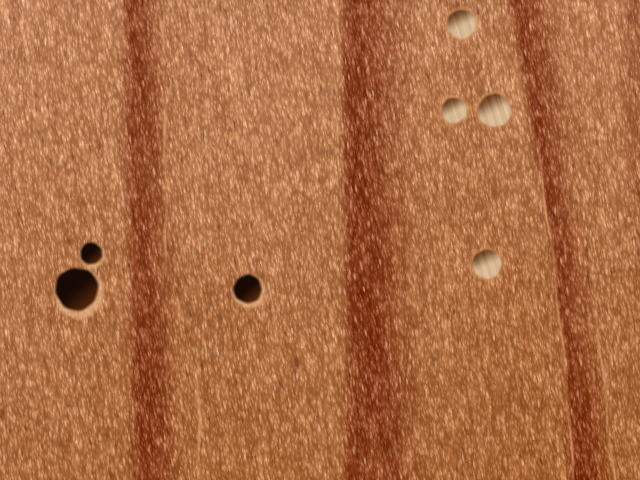
Write a WebGL 2 fragment shader that draws this texture.

```glsl
#version 300 es
precision highp float;

uniform vec2 u_resolution;
out vec4 fragColor;

vec2 hash2(vec2 cell) {
    vec3 q = fract(cell.xyx * vec3(0.1031, 0.1030, 0.0973));
    q += dot(q, q.yzx + 33.33);
    return fract((q.xx + q.yz) * q.zy);
}

// Cellular noise: x is the distance to the nearest seed, y its random id.
vec2 cellular(vec2 p) {
    vec2 base = floor(p);
    vec2 nearest = vec2(9.0, 0.0);
    for (int j = -1; j <= 1; j++) {
        for (int i = -1; i <= 1; i++) {
            vec2 cell = base + vec2(i, j);
            float d = length(cell + hash2(cell) - p);
            if (d < nearest.x) nearest = vec2(d, hash2(cell + 71.0).x);
        }
    }
    return nearest;
}

// Soft grains of random height, centred near zero.
float grains(vec2 p) {
    vec2 cell = cellular(p);
    return exp(-5.0 * cell.x * cell.x) * (0.2 + 1.6 * cell.y) - 0.47;
}

float waves(vec2 p) {
    float sum = 0.0, gain = 0.5;
    for (int i = 0; i < 4; i++) {
        sum += gain * sin(p.x + 1.7 * sin(p.y + float(i)));
        p = mat2(1.6, 0.7, -0.7, 1.6) * p + 2.3;
        gain *= 0.55;
    }
    return sum;
}

float band(float x, float left, float right, float softLeft, float softRight) {
    return smoothstep(left - softLeft, left + softLeft, x)
         * (1.0 - smoothstep(right - softRight, right + softRight, x));
}

float scratch(vec2 p, float x, float low, float high, float seed) {
    float broken = 0.65 + 0.45 * waves(vec2(p.y * 26.0, seed));
    float offset = p.x - x - 0.002 * sin(p.y * 31.0 + seed);
    return exp(-pow(offset / 0.003, 2.0)) * broken * band(p.y, low, high, 0.04, 0.06);
}

float disc(vec2 d, float radius, float soft) {
    return 1.0 - smoothstep(radius - soft, radius + soft, length(d));
}

float raggedRadius(vec2 d, float radius, float seed) {
    float a = atan(d.y, d.x);
    return radius * (1.0 + 0.025 * sin(3.0 * a + seed) + 0.015 * sin(8.0 * a - seed));
}

// Deep bore with a chipped bright lip on the lower right.
vec3 deepHole(vec3 color, vec2 d, float radius, float seed, float soft) {
    float r = raggedRadius(d, radius, seed);
    vec2 lipShift = radius * vec2(0.10, -0.20);
    float chips = 0.85 + 0.25 * waves(d * 150.0 + seed);
    color = mix(color, vec3(0.87, 0.66, 0.48), chips * disc(d - lipShift, r * 1.10, soft * 1.5));
    vec3 wall = mix(vec3(0.09, 0.035, 0.015), vec3(0.32, 0.15, 0.05),
                    smoothstep(-0.2, 1.0, dot(d, vec2(0.6, -0.7)) / radius));
    return mix(color, wall, disc(d, r * 0.94, soft * 1.2));
}

// Shallow plugged hole, shaded from its upper left wall.
vec3 paleHole(vec3 color, vec2 d, float radius, float seed, float soft) {
    float r = raggedRadius(d, radius, seed);
    float light = dot(d, vec2(0.45, -0.89)) / radius;
    color = mix(color, vec3(0.82, 0.57, 0.37), 0.8 * disc(d, r * 1.13, soft * 2.0));
    vec3 plug = mix(vec3(0.42, 0.25, 0.14), vec3(0.84, 0.72, 0.57), smoothstep(-0.95, 0.25, light));
    plug += 0.05 * waves(vec2(d.x * 340.0 + d.y * 110.0, seed));
    return mix(color, plug, disc(d, r, soft));
}

void main() {
    vec2 p = gl_FragCoord.xy / u_resolution.y;
    float soft = 0.0025 + 0.7 / u_resolution.y;
    float down = 1.0 - p.y;
    vec2 grain = vec2(p.x + 0.15 * p.y + 0.004 * waves(p * vec2(14.0, 11.0)), p.y);

    // Ground tone, hazier towards the upper left
    float haze = clamp(0.95 - 0.66 * down - 0.14 * p.x + 0.09 * waves(grain * vec2(9.0, 3.0)), 0.0, 1.0);
    vec3 color = mix(vec3(0.655, 0.395, 0.205), vec3(0.77, 0.53, 0.38), haze);

    // Dark heartwood stripes leaning with the grain
    float x = p.x + 0.004 * waves(vec2(p.y * 9.0, 1.0));
    float leaning = 1.06 + 0.20 * down - 0.07 * down * down;
    float stripes = 0.86 * band(x, 0.260 + 0.018 * down, 0.328 + 0.03 * down, 0.020, 0.038)
                  + 0.90 * band(x, 0.712 + 0.012 * down, 0.815 + 0.030 * down, 0.012, 0.070)
                  + 0.88 * band(x, leaning, 1.130 + 0.135 * down, 0.014, 0.042)
                  + 0.45 * band(x, 1.30 + 0.06 * down, 1.5, 0.03, 0.02);
    stripes *= 0.90 + 0.24 * waves(grain * vec2(38.0, 4.0));
    vec3 heart = mix(vec3(0.485, 0.19, 0.075), vec3(0.55, 0.27, 0.155), haze);
    color = mix(color, heart, clamp(stripes, 0.0, 1.0));

    // Soft fibres at three sizes, with faint long threads
    float relief = 0.105 * grains(grain * vec2(120.0, 40.0))
                 + 0.115 * grains(grain * vec2(215.0, 85.0) + 41.0)
                 + 0.045 * grains(grain * vec2(36.0, 15.0) + 5.0)
                 + 0.035 * grains(grain * vec2(95.0, 5.0) + 29.0);
    color += relief * vec3(1.0, 0.96, 0.88);

    // Sparse pale flecks, dark pores and knots
    vec2 fleck = cellular(grain * vec2(118.0, 36.0) + 17.0);
    float core = smoothstep(0.42, 0.08, fleck.x);
    color = mix(color, vec3(0.90, 0.73, 0.61), 0.60 * core * smoothstep(0.76, 1.0, fleck.y));
    color *= 1.0 - 0.20 * core * smoothstep(0.20, 0.0, fleck.y);
    vec2 knot = cellular(grain * vec2(11.0, 6.0) + 3.0);
    color = mix(color, vec3(0.42, 0.20, 0.12), 0.5 * smoothstep(0.10, 0.03, knot.x) * step(0.90, knot.y));

    // Long pale scratches beside the stripes
    float marks = scratch(p, 0.341 + 0.01 * down, 0.45, 0.98, 2.0)
                + scratch(p, 0.405 + 0.01 * down, -0.1, 0.28, 4.0)
                + scratch(p, leaning + 0.004, -0.1, 0.70, 6.0)
                + scratch(p, 1.17 + 0.11 * down, -0.1, 0.42, 8.0);
    color = mix(color, vec3(0.86, 0.63, 0.43), 0.75 * clamp(marks, 0.0, 1.0));

    // Drilled holes: a low row of bores and a column of plugs
    for (int i = 0; i < 3; i++) {
        float n = float(i), small = mod(n, 2.0), far = floor(n / 2.0);
        vec2 center = vec2(0.160 + 0.03 * n + 0.296 * far, 0.398 + 0.074 * small);
        color = deepHole(color, p - center, 0.047 - 0.023 * small - 0.016 * far, n * 2.1, soft);
    }
    for (int i = 0; i < 4; i++) {
        float n = float(i), row = floor((n + 1.0) / 2.0);
        float side = row == 1.0 ? 2.0 * n - 3.0 : 0.0;
        vec2 center = vec2(0.962 + 0.026 * row + 0.042 * side, 0.95 - row * (0.11 + 0.07 * row));
        color = paleHole(color, p - center, 0.030 + 0.004 * side, n * 1.7, soft);
    }

    fragColor = vec4(clamp(color, 0.0, 1.0), 1.0);
}
```
